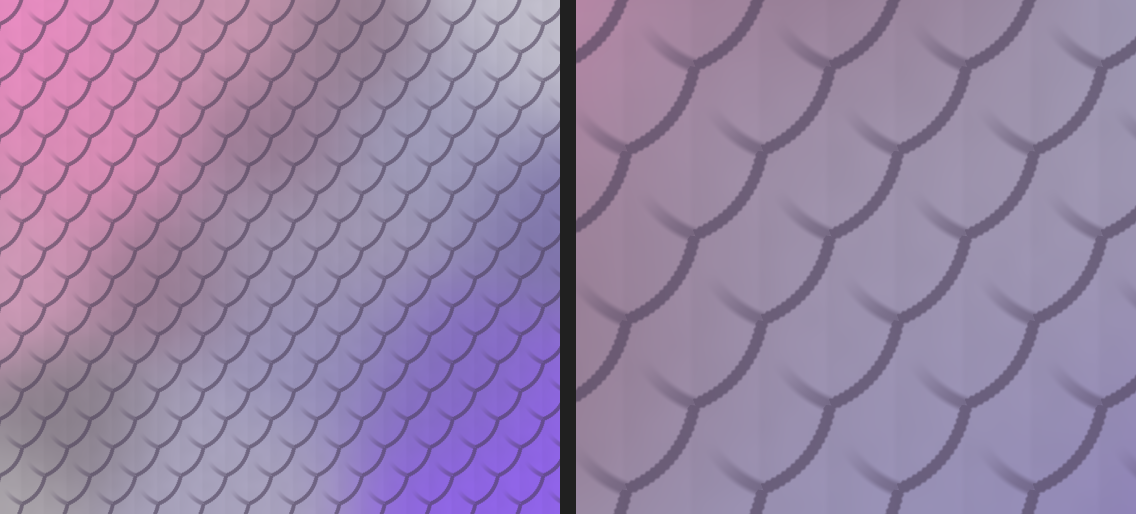
Left: the whole. Right: its middle third, enlarged.
This pattern is drawn by a WebGL 1 fragment shader. Its source:

```glsl
precision highp float;
// Overlapping pointed scales in half-offset rows over a soft diagonal colour wash.
// Each scale edge is two mirrored circle arcs: a solid right one and a fading left one.
// The wash is a normalised sum of Gaussian colour pools.

uniform vec2 u_resolution;

const float PITCH = 0.0809;               // scale width, in canvas widths
const float ROW = 0.623;                  // row spacing, in scale widths
const vec2 ORIGIN = vec2(0.0397, 0.0182); // tip of one scale, in canvas widths
const vec2 ARC_CENTER = vec2(-0.282, 0.738);
const float ARC_RADIUS = 0.790;
const float ARC_START = -1.206;           // angle at the tip
const float ARC_END = -0.146;             // angle at the tip of the row above
const float HALF_WIDTH = 0.043;
const float RIDGE_COUNT = 18.0;
const float RIDGE_DEPTH = 0.004;
const float FADE_LENGTH = 0.66;
const float FADE_STRENGTH = 0.75;
const float LINE_OPACITY = 0.57;
const vec3 LINE_COLOR = vec3(0.28, 0.23, 0.33);
const vec3 BASE_COLOR = vec3(0.62, 0.58, 0.67);
const float BAND_DEPTH = 0.025;
const float GRAIN_DEPTH = 0.018;

float hash(vec2 p) {
  return fract(sin(dot(p, vec2(127.1, 311.7))) * 43758.5);
}

float valueNoise(vec2 p) {
  vec2 i = floor(p);
  vec2 f = fract(p);
  f = f * f * (3.0 - 2.0 * f);
  float low = mix(hash(i), hash(i + vec2(1.0, 0.0)), f.x);
  float high = mix(hash(i + vec2(0.0, 1.0)), hash(i + 1.0), f.x);
  return mix(low, high, f.y);
}

// Weighted colour in rgb, weight in a
vec4 pool(vec2 uv, vec2 center, float radius, vec3 color) {
  vec2 d = (uv - center) / radius;
  return vec4(color, 1.0) * exp(-dot(d, d));
}

vec3 colorWash(vec2 uv) {
  vec4 sum = vec4(BASE_COLOR, 1.0) * 0.04;
  // Pink corner
  sum += pool(uv, vec2(0.05, 0.94), 0.20, vec3(0.92, 0.54, 0.76));
  sum += pool(uv, vec2(0.13, 0.72), 0.20, vec3(0.85, 0.54, 0.70));
  sum += pool(uv, vec2(0.36, 0.96), 0.18, vec3(0.78, 0.58, 0.68));
  sum += pool(uv, vec2(0.00, 0.48), 0.16, vec3(0.80, 0.60, 0.71));
  // Dusky diagonal
  sum += pool(uv, vec2(0.63, 0.92), 0.12, vec3(0.57, 0.48, 0.55));
  sum += pool(uv, vec2(0.48, 0.73), 0.12, vec3(0.56, 0.45, 0.54));
  sum += pool(uv, vec2(0.30, 0.46), 0.13, vec3(0.57, 0.46, 0.54));
  sum += pool(uv, vec2(0.13, 0.18), 0.13, vec3(0.52, 0.48, 0.52));
  sum += pool(uv, vec2(0.00, 0.02), 0.12, vec3(0.68, 0.66, 0.68));
  // Pale grey-blue field
  sum += pool(uv, vec2(0.98, 0.95), 0.18, vec3(0.76, 0.75, 0.80));
  sum += pool(uv, vec2(0.80, 0.72), 0.18, vec3(0.61, 0.60, 0.72));
  sum += pool(uv, vec2(0.52, 0.50), 0.18, vec3(0.63, 0.59, 0.68));
  sum += pool(uv, vec2(0.56, 0.33), 0.16, vec3(0.57, 0.55, 0.72));
  sum += pool(uv, vec2(0.38, 0.10), 0.18, vec3(0.66, 0.64, 0.74));
  // Violet corner
  sum += pool(uv, vec2(0.99, 0.58), 0.14, vec3(0.48, 0.44, 0.66));
  sum += pool(uv, vec2(0.80, 0.26), 0.15, vec3(0.50, 0.42, 0.73));
  sum += pool(uv, vec2(0.95, 0.07), 0.22, vec3(0.56, 0.38, 0.92));
  return sum.rgb / sum.a;
}

// x: signed distance from the arc, y: position along it from 0 to 1
vec2 arcCoords(vec2 q) {
  vec2 d = q - ARC_CENTER;
  float along = (atan(d.y, d.x) - ARC_START) / (ARC_END - ARC_START);
  return vec2(length(d) - ARC_RADIUS, along);
}

float scaleEdges(vec2 s, float soft) {
  float ink = 0.0;
  float baseRow = floor(s.y / ROW);
  for (int k = -1; k <= 1; k++) {
    float row = baseRow + float(k);
    float x = s.x - 0.5 * mod(row, 2.0);
    float y = s.y - row * ROW;

    // Solid right edge with fine ridges
    vec2 a = arcCoords(vec2(fract(x + 0.25) - 0.25, y));
    float width = HALF_WIDTH + RIDGE_DEPTH * sin(6.2832 * RIDGE_COUNT * a.y);
    float solid = 1.0 - smoothstep(width - soft, width + soft, abs(a.x));
    solid *= smoothstep(-soft, soft, a.y) * (1.0 - smoothstep(1.0 - soft, 1.0 + soft, a.y));

    // Soft left edge, fading away from the tip
    vec2 b = arcCoords(vec2(fract(0.25 - x) - 0.25, y));
    float faded = 1.0 - smoothstep(0.02, 0.075, abs(b.x));
    faded *= smoothstep(-soft, soft, b.y) * (1.0 - smoothstep(0.0, FADE_LENGTH, b.y));
    ink = max(ink, max(solid, FADE_STRENGTH * faded));
  }
  return ink;
}

void main() {
  vec2 uv = gl_FragCoord.xy / u_resolution;
  vec2 s = (gl_FragCoord.xy / u_resolution.x - ORIGIN) / PITCH;
  float soft = max(0.012, 0.8 / (u_resolution.x * PITCH));

  // Faint upright bands and mottling
  float f = fract(2.0 * s.x);
  float band = f * (1.0 - smoothstep(0.9, 1.0, f)) - 0.45;
  float grain = valueNoise(s * 5.0) - 0.5;
  vec3 color = colorWash(uv) * (1.0 + BAND_DEPTH * band + GRAIN_DEPTH * grain);

  color = mix(color, LINE_COLOR, LINE_OPACITY * scaleEdges(s, soft));
  gl_FragColor = vec4(color, 1.0);
}
```
